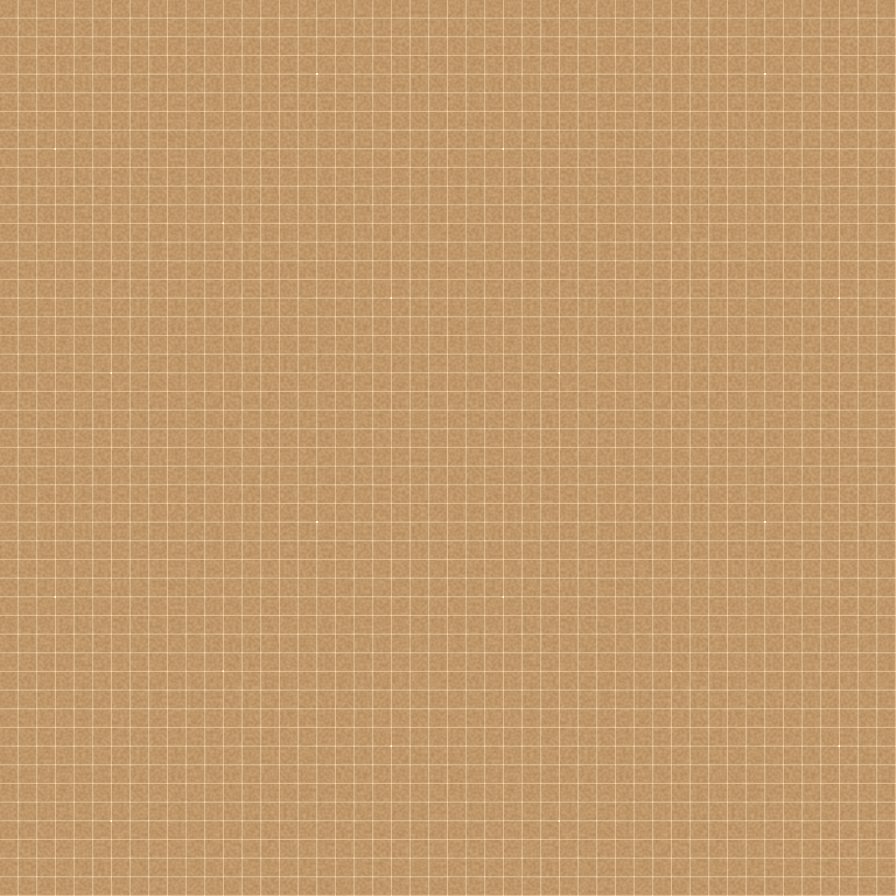
Give the GLSL for this pattern, as a WebGL 2 fragment shader.

```glsl
#version 300 es
precision highp float;

uniform vec2 u_resolution;
out vec4 outColor;

const float TAU = 6.2831853;
const float TILES = 2.0;        // identical tiles along each side
const float CELLS = 24.0;       // grid cells along a tile
const float LINE_WIDTH = 0.0625; // in cells
const int SPARKS = 5;           // bright crossings in a tile

const vec3 KRAFT = vec3(0.75, 0.59, 0.41);
const vec3 LINE = vec3(0.87, 0.74, 0.58);
const vec3 CROSSING = vec3(0.95, 0.86, 0.72);
const vec3 SPARK = vec3(1.0, 0.96, 0.87);

float hash(vec2 p) {
    vec3 q = fract(p.xyx * 0.1031);
    q += dot(q, q.yzx + 33.33);
    return fract((q.x + q.y) * q.z);
}

// Slope of a random unit gradient on a wrapped lattice
float slope(vec2 corner, vec2 offset, float period) {
    float angle = TAU * hash(mod(corner, period));
    return dot(vec2(cos(angle), sin(angle)), offset);
}

float gradientNoise(vec2 p, float period) {
    vec2 i = floor(p);
    vec2 f = p - i;
    vec2 s = f * f * f * (f * (f * 6.0 - 15.0) + 10.0);
    vec2 e = vec2(1.0, 0.0);
    float low = mix(slope(i, f, period), slope(i + e.xy, f - e.xy, period), s.x);
    float high = mix(slope(i + e.yx, f - e.yx, period), slope(i + e.xx, f - e.xx, period), s.x);
    return mix(low, high, s.y);
}

// Paper grain over one tile, made of a fine and a softer layer
float paperGrain(vec2 tileUv) {
    float fine = gradientNoise(tileUv * 140.0 + 0.37, 140.0);
    float soft = gradientNoise(tileUv * 61.0, 61.0);
    return 0.07 * fine + 0.025 * soft;
}

// Share of the pixel covered by a line at the given distance
vec2 lineCoverage(vec2 dist, float width, vec2 pixel) {
    vec2 overlap = 0.5 * (width + pixel) - dist;
    return clamp(overlap / pixel, vec2(0.0), min(vec2(1.0), width / pixel));
}

// One for the few crossings that shine, zero for the others
float sparkAt(vec2 node, float cells) {
    float found = 0.0;
    for (int k = 1; k <= SPARKS; k++) {
        float n = float(k);
        vec2 spot = mod(floor(vec2(8.7 + 9.2 * n, 0.5 - 4.1 * n)), cells);
        vec2 gap = abs(mod(node, cells) - spot);
        found = max(found, 1.0 - step(0.5, max(gap.x, gap.y)));
    }
    return found;
}

void main() {
    vec2 tileUv = TILES * gl_FragCoord.xy / u_resolution;
    vec2 pixel = TILES * CELLS / u_resolution;

    // Lines run along the right and bottom sides of each cell
    vec2 grid = tileUv * CELLS + 0.5 * LINE_WIDTH * vec2(1.0, -1.0);
    vec2 node = floor(grid + 0.5);
    vec2 lines = lineCoverage(abs(grid - node), LINE_WIDTH, pixel);

    // Slight unevenness of the printed lines
    float ink = 0.95 + 0.2 * gradientNoise(tileUv * 48.0 + 0.5, 48.0);
    float line = max(lines.x, lines.y) * ink;
    float crossing = min(lines.x, lines.y);
    float spark = sparkAt(node, CELLS) * smoothstep(0.0, 0.35, crossing);

    vec3 color = KRAFT + paperGrain(tileUv) * vec3(1.0, 1.0, 0.95);
    color = mix(color, LINE, clamp(line, 0.0, 1.0));
    color = mix(color, CROSSING, crossing);
    color = mix(color, SPARK, spark);
    outColor = vec4(color, 1.0);
}
```
